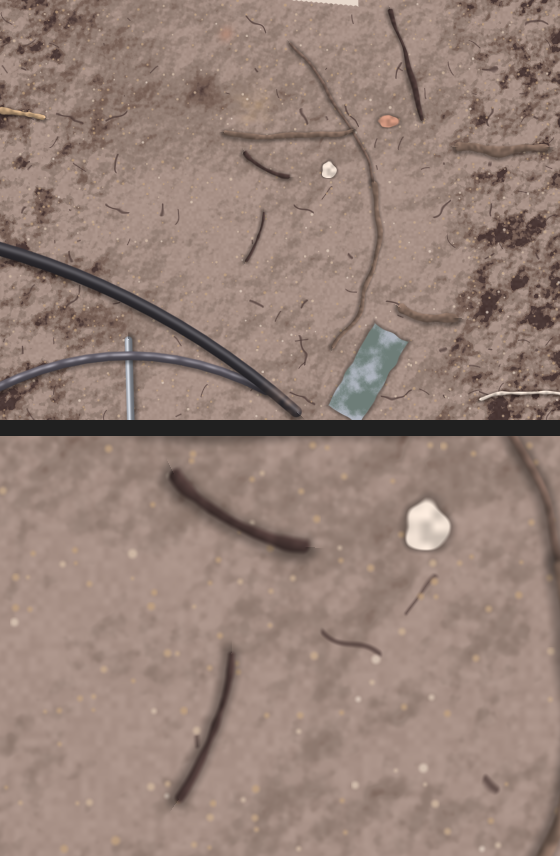
Top: the whole. Bottom: its middle third, enlarged.
This texture is drawn by a Shadertoy shader. Its source:

```glsl
// Damp trampled soil with roots, grit, two cables, a rod and a slate.
// Soil is lit value noise, long objects are shaded Bezier strokes,
// and small debris is scattered on jittered cells.
const vec3 DEEP = vec3(.29, .22, .21), DARK = vec3(.47, .38, .34);
const vec3 MID = vec3(.57, .49, .45), LIGHT = vec3(.66, .57, .53);
const vec3 BROWN = vec3(.5, .41, .36), STRAW = vec3(.76, .63, .49);
const vec3 PALE = vec3(.91, .85, .8), PINK = vec3(.8, .58, .49);
const vec3 RUBBER = vec3(.19, .18, .2), STEEL = vec3(.68, .7, .74);
const vec3 SLATE = vec3(.43, .49, .47);
const float SOFT = .0022;  // edge softness in canvas heights
const float RELIEF = 3.6;  // strength of lit bumps
const float TONE = .78;    // mean place on the soil ramp
vec3 col;                  // colour painted so far

float hash(vec2 p) {
  vec3 q = fract(p.xyx * .1031);
  q += dot(q, q.yzx + 33.33);
  return fract((q.x + q.y) * q.z);
}
float noise(vec2 p) {
  vec2 i = floor(p), f = fract(p);
  f = f * f * (3. - 2. * f);
  return mix(mix(hash(i), hash(i + vec2(1, 0)), f.x),
             mix(hash(i + vec2(0, 1)), hash(i + 1.), f.x), f.y);
}
float fbm(vec2 p) {
  float sum = 0., amp = .5;
  for (int i = 0; i < 5; i++, amp *= .52) {
    sum += amp * noise(p);
    p = mat2(1.6, 1.2, -1.2, 1.6) * p + 17.3;
  }
  return sum;
}
float cover(float d) { return smoothstep(SOFT, -SOFT, d); }
float blob(vec2 p, float r) { return exp(-dot(p, p) / (r * r)); }

// Signed distance to a sagging Bezier, and position along it
vec2 curve(vec2 p, vec4 ends, float sag) {
  vec2 a = ends.xy, c = ends.zw, k = c - a, best = vec2(9, 0), start = a;
  vec2 b = (a + c) * .5 + sag * vec2(-k.y, k.x);
  for (float i = 1.; i < 12.5; i++) {
    float t = i / 12.;
    vec2 end = mix(mix(a, b, t), mix(b, c, t), t), s = end - start, q = p - start;
    float h = clamp(dot(q, s) / dot(s, s), 0., 1.), d = length(q - s * h);
    if (d < abs(best.x)) best = vec2(s.x * q.y < s.y * q.x ? -d : d, t + (h - 1.) / 12.);
    start = end;
  }
  return best;
}
// Rounded stroke with contact shadow and lit upper side
void stroke(float d, float r, vec3 tint, float gloss) {
  col *= 1. - .32 * smoothstep(r + .01, r * .6, abs(d + r * .5));
  float side = clamp(d / r, -1., 1.);
  tint = tint * (.93 + .22 * side) + gloss * blob(vec2(side - .3, 0), .36);
  col = mix(col, tint, cover(abs(d) - r));
}
void root(vec2 p, vec4 ends, float sag, float r, vec3 tint) {
  vec2 d = curve(p, ends, sag);
  r *= .65 + .6 * noise(vec2(d.y * 9., ends.x * 40.));
  stroke(d.x, r, tint * (.85 + .3 * noise(p * 130.)), 0.);
}
// Irregular lump lying on the ground
void lump(vec2 p, vec2 size, vec3 tint) {
  float d = (length(p / size) - .75 - .5 * noise(p * 75. + 40.)) * size.y;
  col *= 1. - .35 * smoothstep(.009, -.003, d);
  col = mix(col, tint * (.86 + .24 * noise(p * 110.)), cover(d));
}
// One grain per cell, kept for a share of the cells
void grains(vec2 p, float cells, float share, float size) {
  vec2 id = floor(p * cells), q = fract(p * cells) - .25;
  q -= .5 * vec2(hash(id + 3.1), hash(id + 8.7));
  float d = length(q) - size * (.5 + hash(id + 1.9));
  vec3 tint = mix(STRAW, PALE, pow(hash(id + 6.6), 4.));
  col = mix(col, tint, .75 * step(hash(id), share) * cover(d / cells));
}
// Short bent rootlets in random directions
void rootlets(vec2 p, float cells, float share) {
  vec2 id = floor(p * cells), q = fract(p * cells) - .5;
  float a = 6.283 * hash(id + 2.4);
  q *= mat2(cos(a), sin(a), -sin(a), cos(a));
  q.y += .5 * q.x * q.x + .12 * noise(p * 45.) - .06;
  float d = length(vec2(max(abs(q.x) - .32 * hash(id + 4.2), 0.), q.y)) - .02;
  col = mix(col, DEEP, .7 * step(hash(id + 7.), share) * cover(d / cells));
}
vec3 soil(vec2 p, float rough) {
  vec2 light = vec2(-.0025, .0035);
  float slope = fbm((p - light) * 15.) - fbm((p + light) * 15.);
  float tone = TONE + .75 * (fbm(p * 4.) - .48) + RELIEF * (.6 + rough) * slope;
  tone -= rough * (.1 + .75 * smoothstep(.53, .7, fbm(p * 21. + 41.)));
  tone -= .55 * blob(p - vec2(.486, .79), .035);
  vec3 c = mix(DEEP, DARK, smoothstep(0., .36, tone));
  c = mix(c, MID, smoothstep(.36, .68, tone));
  return mix(c, LIGHT, smoothstep(.68, .98, tone)) + .05 * noise(p * 170.) - .025;
}
void mainImage(out vec4 fragColor, in vec2 fragCoord) {
  vec2 p = fragCoord / iResolution.y;
  vec2 w = p + .018 * vec2(noise(p * 16.), noise(p * 16. + 50.)) - .009;
  float rough = max(smoothstep(.95, 1.25, p.x), .7 * smoothstep(.4, .05, p.x));
  col = soil(p, rough);
  // Stains and debris
  col = mix(col, STRAW, .7 * blob(w - vec2(.6, .745), .042) * noise(p * 60.));
  col = mix(col, PINK, .5 * blob(w - vec2(.542, .915), .018));
  rootlets(p, 9., .25 + .3 * rough);
  rootlets(p + .37, 17., .12 + .2 * rough);
  grains(p, 48., .09 + .08 * rough, .11);
  grains(p + .23, 85., .09, .17);
  // Roots and twigs
  root(w, vec4(.69, .9, .895, .56), .07, .003, DARK);
  root(w, vec4(.895, .56, .8, .17), .21, .005, BROWN);
  root(w, vec4(.53, .68, .83, .69), -.08, .006, BROWN);
  root(w, vec4(.587, .64, .69, .583), -.25, .004, DEEP);
  root(w, vec4(.925, .98, 1, .715), .05, .005, DEEP);
  root(w, vec4(1.09, .65, 1.29, .645), -.06, .01, BROWN);
  root(w, vec4(.96, .265, 1.08, .24), -.14, .01, BROWN);
  root(w, vec4(.63, .49, .594, .385), .17, .003, DEEP);
  root(w, vec4(0, .737, .1, .72), .09, .007, STRAW);
  root(w, vec4(1.15, .05, 1.34, .055), .06, .004, PALE);
  // Stones and toothed strip
  lump(p - vec2(.783, .595), vec2(.017, .018), PALE);
  lump(p - vec2(.925, .712), vec2(.024, .013), PINK);
  float rim = 1.061 - .09 * p.x + .005 * abs(fract(p.x * 85.) - .5);
  col = mix(col, PALE, cover(max(abs(p.x - .775) - .078, rim - p.y)));
  // Weathered slate
  vec2 s = abs(mat2(.865, .5, -.5, .865) * (p - vec2(.875, .11))) - vec2(.045, .113);
  float plate = max(s.x, s.y) + .006 * noise(p * 45.) - .003;
  vec3 face = mix(SLATE, STEEL, smoothstep(.35, .72, fbm(p * 26.)));
  col = mix(col * (1. - .3 * smoothstep(.012, 0., plate)), face, cover(plate));
  // Rod, thin cable, thick cable with muddy tip
  stroke(curve(p, vec4(.312, -.02, .306, .19), 0.).x, .009, STEEL * .8, .3);
  vec2 d = curve(p, vec4(-.01, .075, .634, .07), .25);
  stroke(d.x, .0105, RUBBER * 1.8, .36 * noise(d.yy * 25.));
  d = curve(p, vec4(-.02, .413, .705, .02), .116);
  face = mix(RUBBER, DARK, .7 * smoothstep(.86, .92, d.y) * noise(p * 70.));
  stroke(d.x, .0165 - .003 * d.y, face, .17);
  fragColor = vec4(col, 1);
}
```
